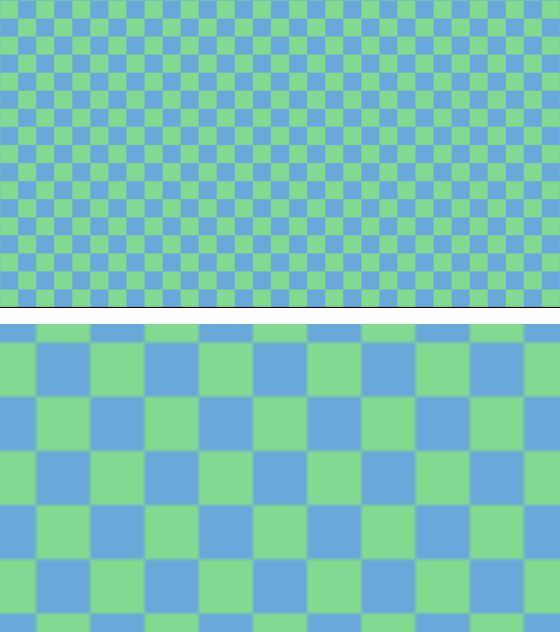
Top, the full canvas; bottom, a detail of the centre.
Reproduce this pattern procedurally as a WebGL 2 fragment shader.

```glsl
#version 300 es
precision highp float;

uniform vec2 u_resolution;
out vec4 fragColor;

// Signed distance to the nearest cell edge, positive in even cells
vec2 edgeDistance(vec2 p) {
    return 0.5 - abs(mod(p + 0.5, 2.0) - 1.0);
}

void main() {
    // One unit is one square; 31 squares span the width
    float pixel = 31.0 / u_resolution.x;
    vec2 canvas = gl_FragCoord.xy * pixel;

    // 17 rows, centred vertically
    vec2 cell = canvas;
    cell.y += 8.5 - 0.5 * u_resolution.y * pixel;

    // Checkerboard with slightly soft edges
    float softness = max(0.04, 0.5 * pixel);
    vec2 side = clamp(edgeDistance(cell) / softness, -1.0, 1.0);
    float checker = 0.5 + 0.5 * side.x * side.y;

    vec3 blue = vec3(0.41, 0.66, 0.85);
    vec3 green = vec3(0.51, 0.85, 0.57);
    vec3 color = mix(blue, green, checker);

    // Thin black line along the bottom
    float line = clamp((0.06 - canvas.y) / pixel + 0.5, 0.0, 1.0);
    color = mix(color, vec3(0.0), line);

    fragColor = vec4(color, 1.0);
}
```
